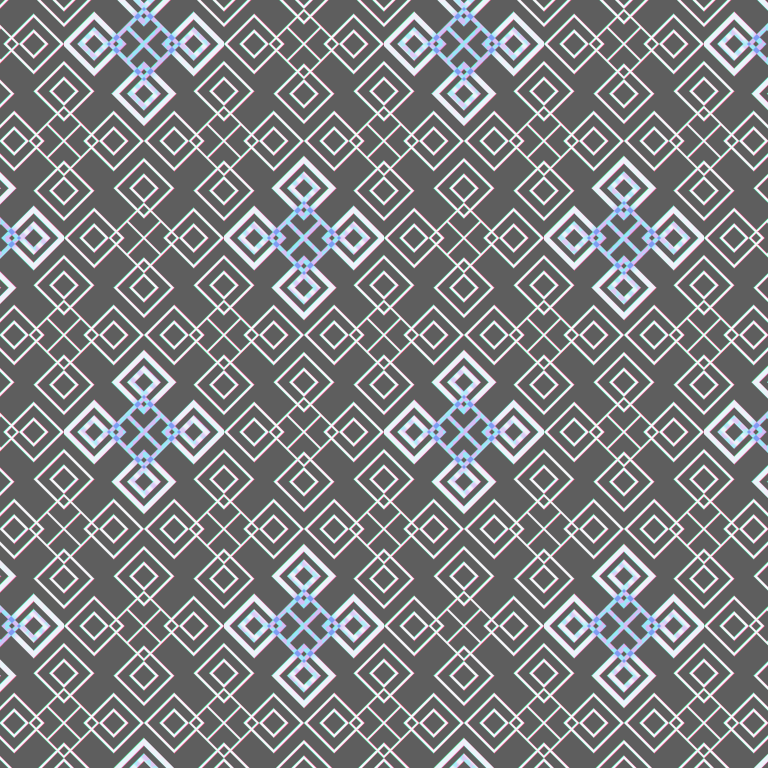
Reproduce this pattern procedurally as a WebGL 1 fragment shader.

```glsl
precision highp float;
// Two staggered grids of nested-diamond crosses in pale line on grey.
// Each cross is folded onto one arm and stroked by distance; colour fringes
// come from shifted channels, and alternate crosses are bold and iridescent.

uniform vec2 u_resolution;

// Lengths are in units of the horizontal spacing between crosses.
const float CELLS_ACROSS = 4.8;
const vec2 CELL = vec2(1.0, 1.2125);
const vec2 ORIGIN = vec2(1.9, 3.3125);
const float ARM_OFFSET = 0.311;
const float OUTER_RADIUS = 0.178;
const float INNER_RADIUS = 0.081;
const float CORE_RADIUS = 0.212;
const float THIN_HALF = 0.0079;
const float BOLD_HALF = 0.0172;
const float CORE_WEIGHT = 0.8;
const float FRINGE = 0.0022;

const vec3 GREY = vec3(0.37);
const vec3 WHITE = vec3(0.97, 0.97, 0.98);
const vec3 CYAN = vec3(0.60, 0.90, 0.97);
const vec3 LILAC = vec3(0.83, 0.74, 0.96);
const vec3 BLUE = vec3(0.45, 0.58, 0.95);

float diamondNorm(vec2 p) {
  return abs(p.x) + abs(p.y);
}

float diamondLine(vec2 p, float radius) {
  return abs(diamondNorm(p) - radius) * 0.7071;
}

// Fold all four arms onto the positive x axis.
vec2 foldToArm(vec2 p) {
  vec2 q = abs(p);
  return vec2(max(q.x, q.y), min(q.x, q.y));
}

// Distance to the pair of nested diamonds at an arm's end.
float armDistance(vec2 p) {
  vec2 q = foldToArm(p) - vec2(ARM_OFFSET, 0.0);
  return min(diamondLine(q, OUTER_RADIUS), diamondLine(q, INNER_RADIUS));
}

// Distance to the central diamond and the diagonal cross inside it.
float coreDistance(vec2 p) {
  vec2 q = foldToArm(p);
  float diagonal = (q.x - q.y) * 0.7071;
  float outside = (diamondNorm(p) - CORE_RADIUS) * 0.7071;
  return min(diamondLine(p, CORE_RADIUS), max(diagonal, outside));
}

float stroke(float dist, float halfWidth, float pixel) {
  return clamp(0.5 + (halfWidth - dist) / pixel, 0.0, 1.0);
}

float crossCoverage(vec2 p, float halfWidth, float pixel) {
  return max(stroke(armDistance(p), halfWidth, pixel),
             stroke(coreDistance(p), halfWidth * CORE_WEIGHT, pixel));
}

// Shift red, green and blue apart along one direction.
vec3 fringedCoverage(vec2 p, vec2 shift, float halfWidth, float pixel) {
  return vec3(crossCoverage(p - shift, halfWidth, pixel),
              crossCoverage(p + shift, halfWidth, pixel),
              crossCoverage(p + 0.2 * shift, halfWidth, pixel));
}

// Iridescent ink: layered sines choose the tint, strongest near the middle.
vec3 filmColour(vec2 p, float phase, float pixel) {
  float wave = sin(p.x * 83.0 - p.y * 61.0 + phase)
             + 0.7 * sin(p.x * 59.0 + p.y * 97.0 - phase);
  vec3 tint = mix(CYAN, LILAC, smoothstep(-0.5, 0.5, wave));

  float armNorm = diamondNorm(foldToArm(p) - vec2(ARM_OFFSET, 0.0));
  float nearCore = 1.0 - smoothstep(0.20, 0.30, diamondNorm(p));
  float nearEye = 1.0 - smoothstep(0.10, 0.13, armNorm);
  float glint = smoothstep(-0.9, 0.9, sin((p.x + p.y) * 71.0 + 2.0 * phase));
  float strength = 0.15 + max(0.85 * nearCore, 0.6 * nearEye * glint);
  vec3 ink = mix(WHITE, tint, strength);

  float overlap = stroke(armDistance(p), BOLD_HALF, pixel)
                * stroke(coreDistance(p), BOLD_HALF * CORE_WEIGHT, pixel);
  return mix(ink, BLUE, 0.85 * overlap);
}

// Draw one grid; "boldAmount" enables its checkerboard of bold crosses.
vec3 drawGrid(vec3 base, vec2 p, float boldAmount, float pixel) {
  vec2 cell = floor(p / CELL + 0.5);
  vec2 local = p - cell * CELL;
  float bold = boldAmount * (1.0 - mod(cell.x + cell.y, 2.0));

  // The fringe direction drifts slightly from cross to cross.
  float phase = sin(cell.x * 2.3 + cell.y * 1.7) + 0.5 * sin(cell.y * 4.1);
  float angle = -0.25 + 0.35 * phase;
  vec2 shift = FRINGE * vec2(cos(angle), sin(angle));

  float halfWidth = mix(THIN_HALF, BOLD_HALF, bold);
  vec3 coverage = fringedCoverage(local, shift, halfWidth, pixel);
  vec3 ink = mix(WHITE, filmColour(local, phase, pixel), bold);
  return mix(base, ink, coverage);
}

void main() {
  float pixel = CELLS_ACROSS / u_resolution.x;
  vec2 p = gl_FragCoord.xy * pixel - ORIGIN;

  vec3 colour = drawGrid(GREY, p, 1.0, pixel);
  colour = drawGrid(colour, p - 0.5 * CELL, 0.0, pixel);
  gl_FragColor = vec4(colour, 1.0);
}
```
